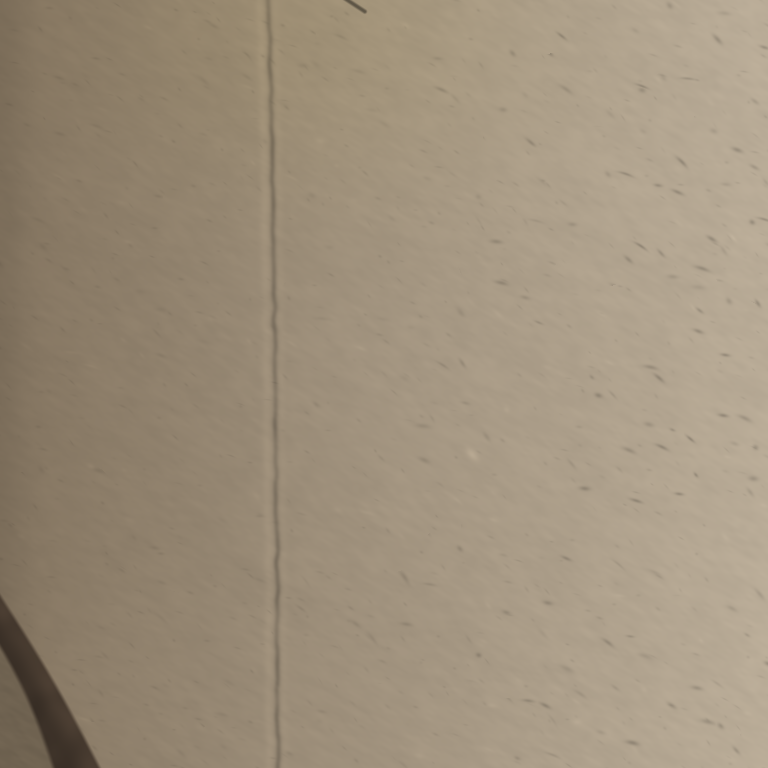
This texture is drawn by a WebGL 1 fragment shader. Its source:

```glsl
precision highp float;
// A beige vinyl panel, brighter toward the right, with a vertical pressed seam
// and a dark trim strip in the lower left corner. Slanted flecks come from
// jittered cells; the fine mottling is stretched value noise.
uniform vec2 u_resolution;

#define FLECK_ANGLE -0.52
#define FLECK_CELLS 27.0
#define FLECK_DEPTH 0.19
#define GRAIN_DEPTH 0.030
#define SEAM_DEPTH 0.17
#define SEAM_WIDTH 0.0036
#define SHADE_COLOR vec3(0.515, 0.455, 0.375)
#define LIGHT_COLOR vec3(0.725, 0.672, 0.592)
#define TRIM_COLOR vec3(0.225, 0.185, 0.150)
#define FLOOR_COLOR vec3(0.435, 0.385, 0.315)

float hash(vec2 p) {
  return fract(sin(dot(p, vec2(127.1, 311.7))) * 43758.5453);
}

float noise(vec2 p) {
  vec2 i = floor(p), f = fract(p);
  f = f * f * (3.0 - 2.0 * f);
  return mix(mix(hash(i), hash(i + vec2(1.0, 0.0)), f.x),
             mix(hash(i + vec2(0.0, 1.0)), hash(i + vec2(1.0, 1.0)), f.x), f.y);
}

vec2 rotate(vec2 p, float a) {
  float c = cos(a), s = sin(a);
  return vec2(c * p.x + s * p.y, c * p.y - s * p.x);
}

float segmentDistance(vec2 p, vec2 a, vec2 b) {
  vec2 d = b - a;
  return length(p - a - d * clamp(dot(p - a, d) / dot(d, d), 0.0, 1.0));
}

// Soft, slightly bent dashes, one candidate per cell
float flecks(vec2 p, float cells, float density, float seed) {
  vec2 q = p * cells;
  vec2 home = floor(q);
  float ink = 0.0;
  for (int j = -1; j <= 1; j++) {
    for (int i = -1; i <= 1; i++) {
      vec2 cell = home + vec2(float(i), float(j));
      vec2 jitter = vec2(hash(cell + seed), hash(cell + seed + 17.3));
      float pick = hash(cell + seed + 41.9);
      float size = hash(cell + seed + 73.1);
      vec2 d = rotate(q - cell - jitter, (jitter.x - 0.5) * 0.9);
      d.y += 0.5 * (size - 0.5) * d.x * d.x;
      d /= vec2(mix(0.10, 0.26, size), mix(0.045, 0.09, jitter.y));
      float strength = mix(0.3, 1.0, pick / max(density, 0.01));
      ink = max(ink, step(pick, density) * strength * exp(-dot(d, d)));
    }
  }
  return ink;
}

void main() {
  vec2 p = gl_FragCoord.xy / u_resolution;
  float px = 1.0 / min(u_resolution.x, u_resolution.y);
  vec2 slanted = rotate(p, FLECK_ANGLE);

  // Broad lighting
  float light = 1.25 * p.x - 0.25 * p.x * p.x;
  light += 0.05 * (noise(p * 4.0 + 3.0) - 0.5);
  light += 0.05 * exp(-8.0 * length(p - vec2(0.12, 0.12)));
  vec3 color = mix(SHADE_COLOR, LIGHT_COLOR, clamp(light, 0.0, 1.0));
  vec2 warm = (p - vec2(0.42, 0.98)) / vec2(0.30, 0.22);
  color += vec3(0.008, 0.005, -0.018) * exp(-dot(warm, warm));
  color *= 1.0 - 0.06 * smoothstep(0.06, 0.0, p.x);

  // Slanted mottling
  float grain = noise(slanted * vec2(45.0, 120.0)) - 0.5;
  grain += 0.6 * (noise(slanted * vec2(95.0, 240.0) + 9.0) - 0.5);
  grain += 0.5 * (noise(slanted * vec2(14.0, 34.0) + 5.0) - 0.5);
  color *= 1.0 + GRAIN_DEPTH * grain;

  // Flecks become denser and darker to the right
  float side = smoothstep(0.25, 0.85, p.x);
  float patches = 0.6 + 0.8 * noise(p * 6.0 + 20.0);
  float ink = flecks(slanted, FLECK_CELLS, mix(0.16, 0.42, side) * patches, 2.0);
  float faint = flecks(slanted, FLECK_CELLS * 1.7, 0.38 * patches, 8.0);
  float pale = flecks(slanted + vec2(0.0, 0.006), FLECK_CELLS, 0.12, 31.0);
  color *= 1.0 - FLECK_DEPTH * mix(0.35, 1.0, side) * ink;
  color *= 1.0 - 0.07 * faint;
  color *= 1.0 + 0.04 * pale;
  vec2 chip = rotate(p - vec2(0.615, 0.408), -0.8) / vec2(0.010, 0.005);
  color *= 1.0 + 0.10 * exp(-dot(chip, chip));

  // Pressed seam with a raised pale lip on its left
  float seamX = mix(0.362, 0.350, p.y) + 0.0025 * sin(3.14159 * p.y);
  seamX += 0.003 * (noise(vec2(p.y * 60.0, 4.0)) - 0.5);
  float across = p.x - seamX;
  float groove = exp(-pow(across / SEAM_WIDTH, 2.0));
  float lip = exp(-pow((across + 0.011) / 0.006, 2.0));
  float rim = exp(-pow((across - 0.009) / 0.005, 2.0));
  float wear = 0.75 + 0.5 * noise(vec2(p.y * 45.0, 8.0));
  color *= 1.0 - SEAM_DEPTH * wear * groove + 0.045 * lip + 0.02 * rim;

  // Short scratch at the top edge
  float scratch = segmentDistance(p, vec2(0.446, 1.004), vec2(0.475, 0.985));
  color *= 1.0 - 0.42 * smoothstep(0.003 + px, 0.0005, scratch);

  // Trim strip and the surface beyond it
  float bend = 0.012 * sin(p.y * 14.0);
  float outer = (p.x - 0.130 + 0.578 * p.y - 0.4 * bend) * 0.866;
  float inner = (p.x - 0.070 + 0.500 * p.y - bend) * 0.894;
  vec3 trim = TRIM_COLOR * (1.0 + 0.18 * (noise(slanted * 40.0) - 0.5));
  trim *= 1.0 + 0.25 * smoothstep(-0.035, -0.005, outer);
  color = mix(trim, color, smoothstep(-0.002 - px, 0.002 + px, outer));
  vec3 ground = FLOOR_COLOR * (1.0 + 0.06 * grain);
  color = mix(ground, color, smoothstep(-0.003 - px, 0.002 + px, inner));

  gl_FragColor = vec4(clamp(color, 0.0, 1.0), 1.0);
}
```
